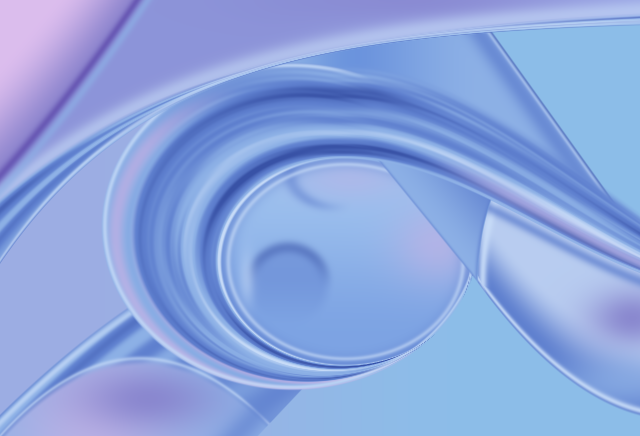
Reproduce this background procedurally as a Shadertoy shader.

```glsl
const vec3 DEEP = vec3(0.22, 0.32, 0.65);
const vec3 MID = vec3(0.37, 0.50, 0.81);
const vec3 SKY = vec3(0.55, 0.69, 0.90);
const vec3 ICE = vec3(0.78, 0.86, 0.97);
const vec3 LILAC = vec3(0.73, 0.70, 0.90);
const vec3 PINK = vec3(0.86, 0.74, 0.93);
const vec3 VIOLET = vec3(0.39, 0.32, 0.69);
const vec3 DUSK = vec3(0.51, 0.49, 0.79);
const vec2 LENS_CENTER = vec2(0.798, 0.400);

float hash(vec2 p) { return fract(sin(dot(p, vec2(127.1, 311.7))) * 43758.5); }

float noise(vec2 p) {
  vec2 i = floor(p), f = fract(p);
  f = f * f * (3.0 - 2.0 * f);
  return mix(mix(hash(i), hash(i + vec2(1, 0)), f.x),
             mix(hash(i + vec2(0, 1)), hash(i + vec2(1, 1)), f.x), f.y);
}

// Antialiased coverage of the positive side
float cover(float d) { float e = 1.2 / iResolution.y; return smoothstep(-e, e, d); }
float glow(float d, float width) { return exp(-d * d / (width * width)); }
float spot(vec2 p, vec2 center, vec2 size) { return glow(length((p - center) / size), 1.0); }
float ellipse(vec2 p, vec2 center, vec2 radii) {
  return (length((p - center) / radii) - 1.0) * radii.y;
}
void tint(inout vec3 c, vec3 target, float amount) { c = mix(c, target, amount); }

vec3 glass(float t) {
  vec3 c = mix(DEEP, MID, smoothstep(0.0, 0.4, t));
  tint(c, SKY, smoothstep(0.35, 0.72, t));
  return mix(c, ICE, smoothstep(0.7, 1.05, t));
}

// Reflections running along a band; s crosses it
vec3 foldedGlass(float s, float along) {
  float broad = noise(vec2(s * 8.0, along * 1.2)) - 0.5;
  float fine = noise(vec2(s * 30.0 + along, along * 1.4 + 5.0)) - 0.5;
  float tone = 0.48 + 0.38 * broad + 0.25 * fine * (1.0 - 0.6 * s);
  tone += 0.34 * glow(s - 0.29, 0.09) - 0.30 * glow(s - 0.13, 0.07);
  tone += 0.45 * glow(s - 0.01, 0.03) - 0.26 * glow(s - 0.69, 0.09);
  return glass(tone + 0.12 * glow(s - 0.95, 0.15));
}

void mainImage(out vec4 fragColor, in vec2 fragCoord) {
  vec2 p = fragCoord / iResolution.xy * vec2(1.477, 1.0);
  float x = p.x, y = p.y;
  vec3 col = mix(vec3(0.61, 0.68, 0.89), vec3(0.55, 0.74, 0.91), smoothstep(0.2, 1.1, x));

  // Lower left tail
  float tailTop = (0.048 + 0.98 * x - 0.5 * x * x - y) * 0.75;
  float crest = 1.1 * x - 1.7 * x * x - y;
  float tailEnd = 0.595 + 0.95 * y - x;
  vec3 tail = glass(0.52 + 0.35 * sin(tailTop * 95.0 + x * 5.0) * exp(-tailTop * 9.0));
  vec3 belly = mix(SKY, LILAC, spot(p, vec2(0.22, 0.02), vec2(0.2, 0.22)));
  tint(belly, DUSK, 0.8 * spot(p, vec2(0.34, 0.085), vec2(0.16, 0.07)));
  tint(tail, belly, smoothstep(-0.006, 0.02, crest));
  tint(tail, ICE, 0.6 * max(glow(crest, 0.005), glow(tailTop - 0.012, 0.007)));
  tint(tail, MID, 0.6 * max(glow(tailTop, 0.006), glow(tailEnd - 0.05, 0.045)));
  tint(col, tail, cover(tailTop) * cover(tailEnd));

  // Limits of the band sweeping right
  float u = max((x - 0.8) / 0.677, 0.0);
  float flowLow = 0.637 - u * u * (0.527 - 0.265 * u);
  float flowHigh = 0.85 - u * u * (0.54 - 0.2 * u);
  float flow = (y - flowLow) / (flowHigh - flowLow);
  float below = cover(flowLow + 0.02 - y);

  // Right lobe
  float v = x - 1.1;
  float lobeRim = (y - 0.356 + v * (1.376 - 1.485 * v)) * 0.72;
  float lobeSide = v - 0.002 - 0.9 * (y - 0.356) * (y - 0.356);
  vec3 lobe = mix(MID, vec3(0.72, 0.80, 0.94), smoothstep(0.015, 0.12, lobeRim));
  tint(lobe, DUSK, 0.85 * spot(p, vec2(1.46, 0.27), vec2(0.1, 0.065)));
  tint(lobe, SKY, 0.7 * spot(p, vec2(1.42, 0.12), vec2(0.16, 0.06)));
  tint(lobe, ICE, 0.9 * max(glow(lobeRim - 0.007, 0.006), glow(lobeSide - 0.012, 0.01)));
  tint(lobe, MID, 0.7 * max(glow(lobeRim, 0.004), glow(flowLow - 0.02 - y, 0.014)));
  tint(col, lobe, cover(lobeRim) * cover(lobeSide) * below);

  // Upper right sheet
  float edge = (0.927 - 1.385 * (x - 1.135) - y) * 0.58;
  vec3 sheet = mix(vec3(0.40, 0.56, 0.86), SKY, smoothstep(0.75, 1.12, x));
  tint(sheet, MID, 0.75 * glow(edge - 0.025, 0.025));
  tint(sheet, ICE, 0.5 * glow(edge - 0.007, 0.004));
  tint(sheet, DEEP, 0.6 * glow(edge, 0.004));
  tint(col, sheet, cover(edge) * smoothstep(0.6, 0.85, x) * cover(y - flowLow));

  // Ring
  float ring = ellipse(p, vec2(0.673, 0.481), vec2(0.438, 0.375));
  float lens = ellipse(p, LENS_CENTER, vec2(0.288, 0.237));
  float s = clamp(lens / max(lens - ring, 0.008), 0.0, 1.0);
  float along = atan(y - LENS_CENTER.y, LENS_CENTER.x - x) - 1.5708;
  vec3 band = foldedGlass(s, along);
  vec3 rim = mix(LILAC, SKY, 0.5 + 0.5 * sin(s * 30.0 + along * 2.0));
  tint(band, rim, 0.85 * smoothstep(-0.5, -1.1, along) * smoothstep(0.71, 0.76, s));
  tint(band, ICE, 0.75 * glow(ring + 0.006, 0.005));
  tint(col, band, cover(-ring));

  // Lens interior
  vec3 inner = mix(vec3(0.49, 0.64, 0.89), vec3(0.61, 0.75, 0.93), smoothstep(0.22, 0.58, y));
  tint(inner, LILAC, 0.75 * spot(p, vec2(1.01, 0.44), vec2(0.1, 0.09)));
  tint(inner, LILAC, 0.5 * spot(p, vec2(0.81, 0.59), vec2(0.13, 0.05)));
  float loop = ellipse(p, vec2(0.78, 0.60), vec2(0.11, 0.075));
  tint(inner, MID, 0.5 * glow(loop, 0.012) * smoothstep(0.82, 0.70, x));
  float blob = ellipse(p, vec2(0.665, 0.345), vec2(0.098));
  tint(inner, MID, 0.5 * smoothstep(0.012, -0.025, blob) * smoothstep(0.23, 0.38, y));
  tint(inner, DEEP, 0.45 * glow(blob + 0.01, 0.014) * smoothstep(0.33, 0.42, y));
  tint(inner, ICE, 0.5 * spot(p, vec2(0.57, 0.36), vec2(0.018, 0.06)));
  tint(inner, MID, 0.55 * glow(lens, 0.022));
  tint(inner, ICE, 0.6 * glow(lens + 0.014, 0.005));
  tint(col, inner, cover(-lens) * cover(-ring - 0.006));

  // Facet beside the lens
  float facet = (y - 0.631 + 1.22 * (x - 0.875)) * 0.63;
  vec3 pane = mix(SKY, MID, smoothstep(0.0, 0.2, facet));
  tint(pane, MID, 0.6 * max(glow(facet, 0.004), glow(lobeSide, 0.006)));
  tint(col, pane, cover(facet) * cover(-lobeSide) * below);

  // Band sweeping right
  band = foldedGlass(flow, (x - 0.8) * 3.0);
  tint(band, LILAC, 0.7 * glow(flow - 0.16, 0.09) * smoothstep(0.95, 1.2, x));
  tint(col, band, cover(y - flowLow) * smoothstep(1.04, 0.86, flow) * smoothstep(0.7, 0.88, x));

  // Upper ribbon and surface
  float low = y - 0.955 + 0.56 * exp(-2.6 * x), high = y - 0.99 + 0.45 * exp(-1.9 * x);
  float fold = low / max(low - high, 0.01);
  float sheen = noise(vec2(fold * 7.0, x * 3.0)) - 0.5;
  vec3 ribbon = glass(0.54 + 0.45 * sheen + 0.16 * sin(fold * 13.0 + x * 4.0));
  tint(ribbon, ICE, 0.7 * glow(low - 0.008, 0.006));
  vec3 top = mix(vec3(0.55, 0.58, 0.85), vec3(0.60, 0.65, 0.90), smoothstep(0.6, 1.2, x));
  tint(top, DUSK, 0.6 * spot(p, vec2(1.0, 1.0), vec2(0.35, 0.06)));
  tint(top, ICE, 0.6 * glow(high - 0.012, 0.025));
  tint(ribbon, top, smoothstep(-0.006, 0.008, high));
  tint(col, ribbon, cover(low));

  // Pink corner
  float corner = (y - 0.596 - x * (1.1 + 0.55 * x)) * 0.62;
  tint(col, SKY, 0.6 * glow(corner + 0.022, 0.01) * cover(low));
  tint(col, mix(DUSK, PINK, smoothstep(-0.03, 0.16, corner)), cover(corner));
  tint(col, VIOLET, 0.85 * glow(corner, 0.01));
  fragColor = vec4(col, 1.0);
}
```
